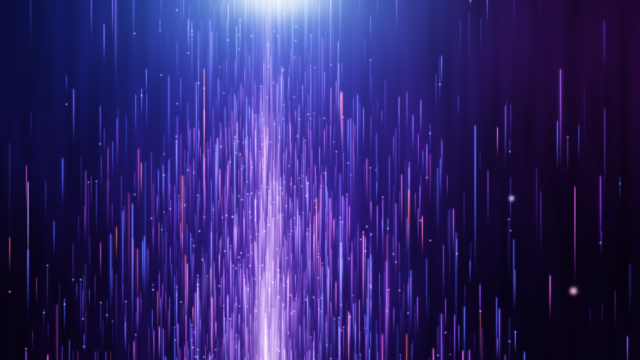
Reproduce this background procedurally as a Shadertoy shader.

```glsl
const float AXIS = 0.748;
const vec3 VIOLET = vec3(0.44, 0.20, 1.00);
const vec3 BLUE = vec3(0.20, 0.28, 1.00);
const vec3 PINK = vec3(0.85, 0.28, 0.88);
const vec3 ORANGE = vec3(1.00, 0.34, 0.22);
const vec3 LAVENDER = vec3(0.70, 0.52, 1.00);

vec3 hash3(vec2 p) {
    vec3 q = fract(p.xyx * vec3(0.1031, 0.1030, 0.0973));
    q += dot(q, q.yxz + 33.33);
    return fract((q.xxy + q.yzz) * q.zyx);
}

float cornerSlope(vec2 corner, vec2 offset) {
    return dot(hash3(corner).xy * 2.0 - 1.0, offset);
}

float gradientNoise(vec2 p) {
    vec2 i = floor(p), f = fract(p);
    vec2 u = f * f * f * (f * (f * 6.0 - 15.0) + 10.0);
    vec2 e = vec2(1.0, 0.0);
    float low = mix(cornerSlope(i, f), cornerSlope(i + e.xy, f - e.xy), u.x);
    float high = mix(cornerSlope(i + e.yx, f - e.yx), cornerSlope(i + e.xx, f - e.xx), u.x);
    return mix(low, high, u.y);
}

float glow(vec2 p, vec2 centre, vec2 size) {
    vec2 d = (p - centre) / size;
    return exp(-dot(d, d));
}

// A line fading downward from its head
float trail(vec2 p, vec2 head, float len, float width) {
    float below = head.y - p.y;
    float across = (p.x - head.x) / width;
    float fade = smoothstep(0.0, 0.8, 1.0 - below / len);
    return exp(-across * across) * smoothstep(0.0, 0.012, below) * fade;
}

// Chance of a trail, narrowing and thinning with height
float density(vec2 p, float spread, float stray) {
    float side = (p.x - AXIS) / (spread * mix(1.10, 0.70, p.y));
    float thin = mix(1.0, 0.40, smoothstep(0.50, 0.95, p.y));
    return (exp(-side * side) + stray) * thin;
}

vec3 streakColor(float pick, vec2 head) {
    vec3 tint = mix(BLUE, VIOLET, smoothstep(0.20, 0.60, pick));
    tint = mix(tint, PINK, smoothstep(0.74, 0.90, pick));
    tint = mix(tint, ORANGE, smoothstep(0.95, 0.97, pick));
    tint = mix(tint, BLUE, 0.7 * smoothstep(0.55, 0.95, head.y));
    return mix(tint, LAVENDER, 0.6 * glow(head, vec2(AXIS, 0.2), vec2(0.14, 0.6)));
}

// One layer of scattered trails and loose sparks, one of each per cell
vec3 streakLayer(vec2 p, vec2 cell, float seed, float width, float spread, float stray) {
    float column = floor(p.x / cell.x);
    float shift = hash3(vec2(column, seed)).x;
    float row = floor(p.y / cell.y + shift);
    vec3 place = hash3(vec2(column, row) + seed * 17.0);
    vec3 look = hash3(vec2(row, column) + seed * 29.0 + 7.0);
    vec2 head = cell * vec2(column + mix(0.3, 0.7, place.x), row - shift + mix(0.65, 0.95, place.y));
    float present = step(place.z, density(head, spread, stray));
    float len = cell.y * mix(0.30, 0.65, look.x);
    float line = trail(p, head, len, width) + 0.35 * trail(p, head, len, cell.x * 0.14);
    vec3 tint = streakColor(look.y, head);
    float strength = mix(0.25, 1.4, look.z * look.z);
    vec2 sparkAt = vec2(head.x, head.y - cell.y * 0.6 * look.y * step(look.x, 0.6));
    float spark = glow(p, sparkAt, vec2(width * 1.35)) * step(0.78, fract(look.z * 7.0));
    return present * (tint * line * strength + mix(tint, vec3(1.0), 0.25) * spark * 1.4);
}

vec3 backdrop(vec2 p, float aspect) {
    vec3 top = mix(vec3(0.035, 0.035, 0.22), vec3(0.11, 0.02, 0.18), smoothstep(0.2, 0.9, p.x / aspect));
    vec3 color = mix(vec3(0.025, 0.006, 0.07), top, smoothstep(0.15, 0.95, p.y));
    color += vec3(0.13, 0.075, 0.50) * glow(p, vec2(AXIS + 0.02, 0.48), vec2(0.42, 0.62));
    float bands = gradientNoise(p * vec2(28.0, 2.5)) + gradientNoise(p * vec2(9.0, 3.0));
    return color * (1.0 + 0.45 * bands);
}

// Central column split into fine vertical strands
vec3 beam(vec2 p) {
    float strands = gradientNoise(p * vec2(150.0, 6.0)) + gradientNoise(p * vec2(70.0, 3.0) + 9.0);
    strands = max(0.0, 0.7 + 1.2 * strands);
    float low = mix(1.0, 0.30, smoothstep(0.15, 0.9, p.y));
    float core = glow(p, vec2(AXIS, p.y), vec2(0.030, 1.0));
    float aura = glow(p, vec2(AXIS, p.y), vec2(0.14, 1.0));
    vec3 color = LAVENDER * core * strands * low * 1.1;
    color += vec3(0.32, 0.15, 0.72) * aura * low * mix(0.40, 0.65, strands * 0.6);
    return color + LAVENDER * glow(p, vec2(AXIS, 0.0), vec2(0.04, 0.2)) * 0.9;
}

vec3 topLight(vec2 p) {
    vec2 source = vec2(0.77, 1.02);
    return vec3(0.09, 0.22, 0.66) * glow(p, source, vec2(0.46, 0.36))
         + vec3(0.24, 0.48, 0.78) * glow(p, source, vec2(0.28, 0.16))
         + vec3(1.50, 1.60, 1.40) * glow(p, source, vec2(0.12, 0.06));
}

// Larger trails standing apart from the scatter
vec3 accents(vec2 p, float width) {
    vec3 color = ORANGE * trail(p, vec2(0.949, 0.75), 0.16, width * 1.5) * 1.3;
    color += ORANGE * trail(p, vec2(0.567, 0.815), 0.50, width);
    color += PINK * trail(p, vec2(1.597, 0.487), 0.30, width);
    color += BLUE * trail(p, vec2(1.320, 0.657), 0.45, width * 1.3) * 1.3;
    color += BLUE * trail(p, vec2(0.368, 0.440), 0.40, width * 1.3) * 1.3;
    color += LAVENDER * trail(p, vec2(0.078, 0.500), 0.30, width);
    color += vec3(1.5, 0.9, 1.3) * glow(p, vec2(1.593, 0.192), vec2(0.009));
    return color + vec3(0.9, 0.9, 1.5) * glow(p, vec2(1.421, 0.449), vec2(0.007));
}

void mainImage(out vec4 fragColor, in vec2 fragCoord) {
    vec2 p = fragCoord / iResolution.y;
    float width = max(0.0021, 0.6 / iResolution.y);
    vec3 color = backdrop(p, iResolution.x / iResolution.y) + beam(p) + topLight(p);
    for (int i = 0; i < 9; i++) {
        float layer = float(i);
        vec2 wide = vec2(0.016 + 0.004 * layer, 0.20 + 0.06 * layer);
        vec2 tight = vec2(0.011 + 0.001 * layer, 0.16 + 0.03 * layer);
        color += streakLayer(p, wide, layer + 3.0, width, 0.48, 0.08) * 0.68;
        color += streakLayer(p, tight, layer + 41.0, width, 0.20, 0.0) * 0.42;
    }
    color += accents(p, width);
    fragColor = vec4(1.0 - exp(-1.15 * color), 1.0);
}
```
